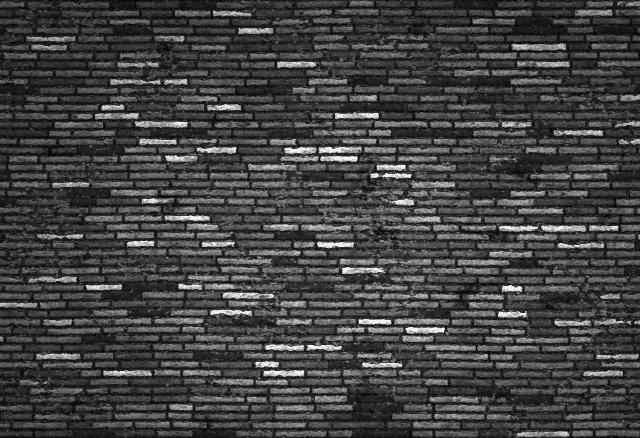
A Shadertoy shader for this texture:

```glsl
// Weathered monochrome wall of thin bricks, long and short alternating in each course.

const float ROWS = 51.0;             // courses over the height
const float PAIRS = 8.0;             // long + short brick pairs over the width
const float BRICK_HALF = 0.32;       // half brick height, in courses
const float JOINT_HALF = 0.0036;     // half upright joint, in canvas heights
const float CORNER = 0.0022;         // corner rounding
const float ROUGHNESS = 0.0050;      // edge wobble
const float EROSION = 0.0080;        // extra edge loss in worn areas
const float GRAIN = 0.34;            // fine surface contrast
const float MORTAR_TONE = 0.145;
const vec2 BRICK_TONE = vec2(0.25, 0.57);
const float PALE_BRICK = 0.82;
const float DARK_BRICK = 0.15;
const float PALE_SHARE = 0.07;
const float DARK_SHARE = 0.08;
const float CRUST_TONE = 0.48;       // lime crust spread over bricks and joints

float hash(vec2 p) {
    vec3 q = fract(vec3(p.xyx) * 0.1031);
    q += dot(q, q.yzx + 33.33);
    return fract((q.x + q.y) * q.z);
}

vec2 gradientAt(vec2 cell) {
    float angle = 6.28318 * hash(cell);
    return vec2(cos(angle), sin(angle));
}

// Gradient noise, about -0.7 to 0.7
float noise(vec2 p) {
    vec2 i = floor(p), f = fract(p);
    vec2 u = f * f * f * (f * (f * 6.0 - 15.0) + 10.0);
    vec2 e = vec2(0.0, 1.0);
    float a = dot(gradientAt(i), f);
    float b = dot(gradientAt(i + e.yx), f - e.yx);
    float c = dot(gradientAt(i + e.xy), f - e.xy);
    float d = dot(gradientAt(i + e.yy), f - e.yy);
    return mix(mix(a, b, u.x), mix(c, d, u.x), u.y);
}

float fbm(vec2 p) {
    float sum = 0.0, amp = 1.0;
    for (int i = 0; i < 4; i++) {
        sum += amp * noise(p);
        p = mat2(1.6, 1.2, -1.2, 1.6) * p + 17.3;
        amp *= 0.55;
    }
    return sum;
}

float roundedBox(vec2 p, vec2 halfSize, float radius) {
    vec2 d = abs(p) - halfSize + radius;
    return length(max(d, 0.0)) + min(max(d.x, d.y), 0.0) - radius;
}

// Finds the brick around p: xy = offset from its centre, z = half width, w = random id
vec4 brickAt(vec2 p, float aspect) {
    float row = floor(p.y * ROWS);
    float pairWidth = aspect / PAIRS;
    float u = p.x / pairWidth + hash(vec2(row, 7.0)) + 20.0;
    float pair = floor(u), f = u - pair;
    float split = mix(0.46, 0.72, hash(vec2(pair, row + 90.0)));
    float isShort = step(split, f);
    vec2 ends = mix(vec2(0.0, split), vec2(split, 1.0), isShort);
    vec2 centre = vec2(0.5 * (ends.x + ends.y), 0.5);
    vec2 local = vec2((f - centre.x) * pairWidth, (fract(p.y * ROWS) - centre.y) / ROWS);
    float id = hash(vec2(pair * 2.0 + isShort, row + 211.0));
    return vec4(local, 0.5 * (ends.y - ends.x) * pairWidth - JOINT_HALF, id);
}

void mainImage(out vec4 fragColor, in vec2 fragCoord) {
    vec2 uv = fragCoord / iResolution.xy;
    vec2 p = fragCoord / iResolution.y;
    float aspect = iResolution.x / iResolution.y;
    float blur = 0.8 / iResolution.y;

    // Courses sag a little across the wall
    vec2 laid = p + vec2(0.0, 0.006 * noise(p * vec2(2.2, 1.5)) + 0.0016 * noise(p * 14.0));

    // Wear and surface fields
    float wear = fbm(p * vec2(4.0, 6.0) + 3.1);
    float blotch = fbm(p * vec2(24.0, 48.0) + 41.0);
    float chips = fbm(p * vec2(75.0, 95.0) + 8.0);
    float grain = noise(p * vec2(150.0, 190.0)) + 0.6 * noise(p * 310.0 + 5.0);

    // Brick outline, eaten away where worn
    vec4 brick = brickAt(laid, aspect);
    float sizeJitter = mix(0.88, 1.06, fract(brick.w * 37.0));
    vec2 halfSize = vec2(brick.z, BRICK_HALF * sizeJitter / ROWS);
    float dist = roundedBox(brick.xy, halfSize, CORNER) + ROUGHNESS * chips * 0.7;
    dist += EROSION * smoothstep(0.05, 0.7, wear * 0.6 + blotch * 0.6);
    float face = 1.0 - smoothstep(-blur, blur, dist);

    // Brick tone: mostly mid grey, a few pale or sooty
    float pick = fract(brick.w * 91.7);
    float tone = mix(BRICK_TONE.x, BRICK_TONE.y, brick.w);
    tone = mix(tone, PALE_BRICK, step(1.0 - PALE_SHARE, pick));
    tone = mix(tone, DARK_BRICK, step(pick, DARK_SHARE));
    tone *= 1.0 + 0.45 * blotch + GRAIN * grain + 0.18 * chips;
    tone *= 1.0 + 0.16 * clamp(brick.y / halfSize.y, -1.0, 1.0);

    // Mortar with grit, darkest just below a brick
    float mortar = MORTAR_TONE * (1.0 + 0.8 * grain + 0.7 * chips + 0.5 * wear);
    mortar += 0.22 * smoothstep(0.25, 0.8, chips + 0.4 * wear);
    mortar *= mix(0.7, 1.1, smoothstep(-0.5, 0.5, brick.y * ROWS));
    float value = mix(mortar, tone, face);

    // Crust and soot in drifting patches
    float crust = smoothstep(0.3, 0.8, blotch * 0.8 + chips * 0.5 + wear * 0.35);
    value = mix(value, CRUST_TONE * (1.0 + 0.5 * grain), 0.65 * crust);
    float soot = smoothstep(0.3, 0.85, fbm(p * vec2(9.0, 16.0) + 70.0) - 0.4 * chips);
    value *= 1.0 - 0.6 * soot;

    // Broad light: brightest low in the middle, dim at the borders
    vec2 fromGlow = (uv - vec2(0.55, 0.42)) * vec2(1.25, 1.1);
    value *= mix(1.16, 0.66, smoothstep(0.1, 0.85, length(fromGlow)));
    fragColor = vec4(vec3(clamp(value, 0.03, 0.95)), 1.0);
}
```
